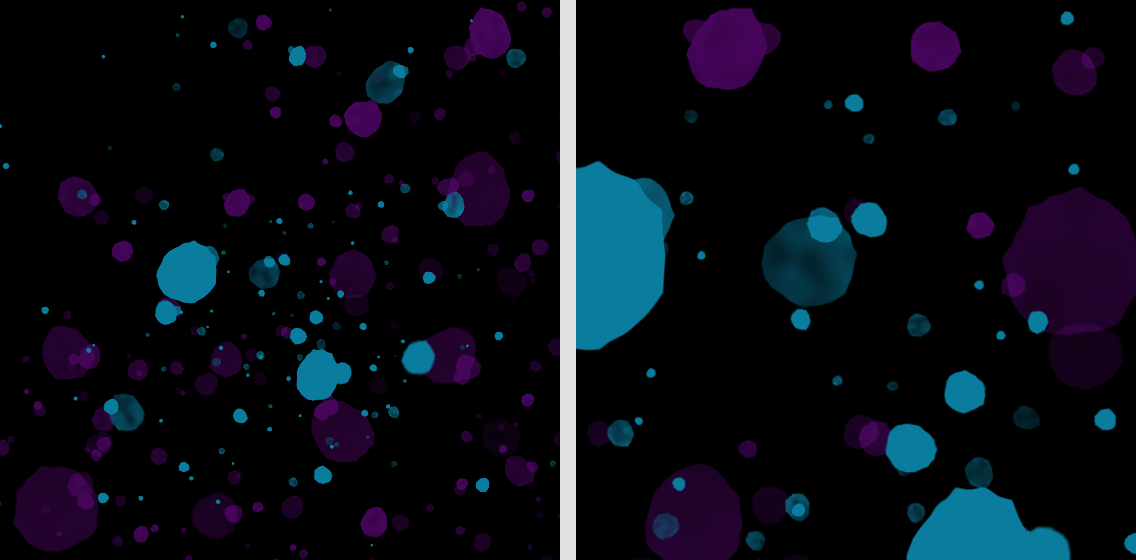
Left: the whole. Right: its middle third, enlarged.
Write a Shadertoy shader that draws this background.

```glsl
// Translucent violet and cyan grains scattered on black.
// A short loop lays out the large grains with lobes on their rims; rotated grids
// holding at most one grain per cell add the small ones at falling sizes.

float hash(float n) {
    n = fract(n * 0.1031);
    n *= n + 33.33;
    n *= n + n;
    return fract(n);
}

float noise(vec2 p) {
    vec2 cell = floor(p), f = fract(p);
    f = f * f * (3.0 - 2.0 * f);
    float n = cell.x + cell.y * 57.0;
    return mix(mix(hash(n), hash(n + 1.0), f.x),
               mix(hash(n + 57.0), hash(n + 58.0), f.x), f.y);
}

vec2 polar(float angle) {
    return vec2(cos(angle), sin(angle));
}

// Coverage of one uneven, faintly faceted and mottled disc
float grain(vec2 d, float r, float seed, float mottle) {
    if (dot(d, d) > 1.5 * r * r) return 0.0;
    float turn = 6.283 * hash(seed + 5.1);
    vec2 axis = polar(turn);
    vec2 q = vec2(dot(d, axis), dot(d, vec2(-axis.y, axis.x))) / r;
    q.y *= 1.0 + 0.28 * hash(seed + 9.7);

    float a = atan(q.y, q.x);
    float sector = 6.2832 / floor(6.0 + 4.0 * hash(seed + 2.3));
    float facet = cos(sector * 0.5) / cos(mod(a, sector) - sector * 0.5);
    float outline = mix(1.0, facet, 0.55) + 0.035 * sin(3.0 * a + turn)
        + 0.08 * (noise(q * 4.0 + 20.0) - 0.5);

    float feather = max(0.0016, 0.25 * r * pow(hash(seed + 7.7), 4.0));
    feather = max(feather, 1.2 / iResolution.y);
    float inside = smoothstep(-0.5, 0.5, (outline - length(q)) * r / feather);

    float cloud = 0.55 + 0.75 * noise(q * 2.2 + 10.0 + floor(seed))
        + 0.2 * dot(q, q) - 0.3 * q.x * hash(seed + 1.9);
    return inside * mix(1.0, max(cloud, 0.0), mottle);
}

// Strength of a grain: solid or cloudy cyan, mostly dim violet
float tintedGrain(vec2 d, float r, float seed, bool cyan) {
    float h = hash(seed + 61.7);
    if (cyan) {
        bool solid = h < 0.55;
        return grain(d, r, seed, solid ? 0.0 : 0.85)
            * (solid ? 1.0 : 0.2 + 0.5 * hash(seed + 71.3));
    }
    return grain(d, r, seed, 0.3) * (h > 0.85 ? 0.95 : 0.16 + 0.62 * h);
}

// Even sequences keep the large grains apart
vec2 largeCenter(float i, bool cyan) {
    if (cyan) {
        float reach = 0.48 * fract(0.45 + i * 0.7549);
        return vec2(0.53, 0.42) + reach * polar(2.7 + 2.4 * i);
    }
    vec2 p = fract(vec2(0.1, 0.09) + i * vec2(0.7549, 0.5698));
    // Thin out the upper left corner
    bool crowded = p.y - p.x > 0.4 && fract(i * 0.37) < 0.7;
    return crowded ? p.yx : p;
}

float largeGrains(vec2 uv, bool cyan) {
    float sum = 0.0;
    float count = cyan ? 11.0 : 17.0;
    for (float i = 0.0; i < count; i++) {
        float r = cyan ? 0.058 / (1.0 + i / 5.0) : 0.078 / (1.0 + i / 8.0);
        vec2 d = uv - largeCenter(i, cyan);
        if (dot(d, d) > 2.6 * r * r) continue;

        float seed = i + (cyan ? 200.0 : 0.0);
        if (cyan && i < 2.0) sum += grain(d, r, seed, 0.0);
        else if (!cyan && i < 5.0) sum += 0.5 * grain(d, r, seed, 0.15);
        else sum += tintedGrain(d, r, seed, cyan);

        // Smaller lobe across the rim
        if (hash(seed + 15.9) > 0.4) {
            vec2 rim = 0.8 * r * polar(6.283 * hash(seed + 31.0));
            float size = r * (0.28 + 0.2 * hash(seed + 41.0));
            sum += 0.7 * grain(d - rim, size, seed + 90.0, 0.2);
        }
    }
    return sum;
}

float smallGrains(vec2 uv, bool cyan) {
    float sum = 0.0;
    for (float k = 0.0; k < 4.0; k++) {
        float cells = (cyan ? 9.0 : 8.0) * pow(1.42, k);
        vec2 axis = polar(0.5 + 1.3 * k + (cyan ? 0.7 : 0.0));
        mat2 turn = mat2(axis.x, axis.y, -axis.y, axis.x);
        vec2 g = turn * uv * cells;
        vec2 cell = floor(g);
        float seed = 500.0 + cell.x * 17.3 + cell.y * 91.7 + k * 133.1 + (cyan ? 61.0 : 0.0);

        // Cyan gathers round the middle, violet avoids the upper left
        vec2 place = (cell + 0.5) / cells * turn;
        vec2 away = place - vec2(0.55, 0.38);
        float chance = cyan
            ? (0.05 + 0.9 * exp(-dot(away, away) / 0.05)) * pow(0.7, k)
            : 0.4 * pow(0.58, k) * (1.0 - 0.8 * smoothstep(0.2, 0.45, place.y - place.x));
        if (hash(seed) > chance) continue;

        float r = (cyan ? 0.017 * pow(0.6, k) : 0.022 * pow(0.68, k))
            * (0.65 + 0.5 * hash(seed + 3.9));
        vec2 jitter = vec2(hash(seed + 21.1), hash(seed + 35.3)) - 0.5;
        vec2 d = (g - cell - 0.5) / cells - jitter * (1.0 / cells - 2.5 * r);
        sum += tintedGrain(d, r, seed, cyan);
    }
    return sum;
}

void mainImage(out vec4 fragColor, in vec2 fragCoord) {
    vec2 uv = fragCoord / iResolution.y;
    float violet = min(largeGrains(uv, false) + smallGrains(uv, false), 1.0);
    float cyan = min(largeGrains(uv, true) + smallGrains(uv, true), 1.0);

    // Cyan light veils the violet below it
    vec3 color = vec3(0.27, 0.018, 0.35) * violet * (1.0 - cyan)
               + vec3(0.04, 0.49, 0.625) * cyan;
    fragColor = vec4(color, 1.0);
}
```
